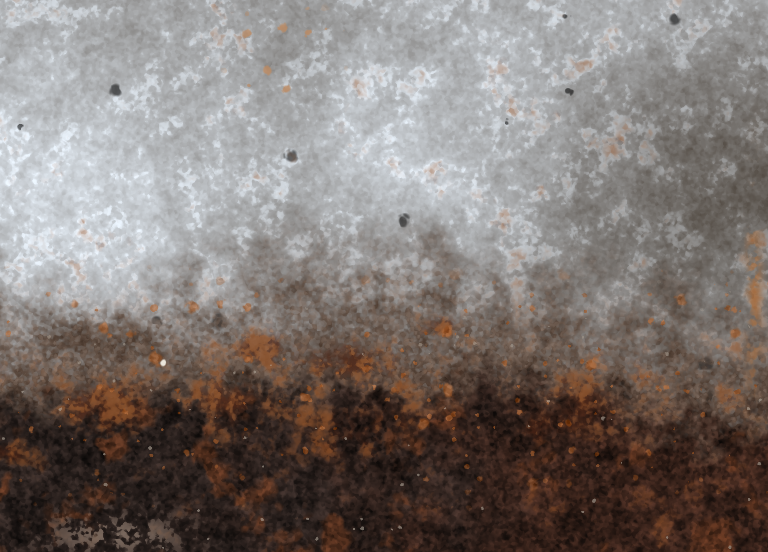
Write a Shadertoy shader that draws this texture.

```glsl
float hash(vec2 p) {
    vec3 q = fract(vec3(p.xyx) * 0.1031);
    q += dot(q, q.yzx + 33.33);
    return fract((q.x + q.y) * q.z);
}

vec2 hash2(vec2 p) {
    return vec2(hash(p), hash(p + 71.7));
}

// Cellular noise: random cell values blended by distance
float cellNoise(vec2 p) {
    vec2 cell = floor(p);
    float total = 0.0, weight = 0.0;
    for (int j = -1; j <= 1; j++)
    for (int i = -1; i <= 1; i++) {
        vec2 id = cell + vec2(i, j);
        vec2 away = id + hash2(id) - p;
        float w = exp(-7.0 * dot(away, away));
        total += w * hash(id + 19.3);
        weight += w;
    }
    return total / weight;
}

// Layered noise centred on zero
float layers(vec2 p, int count, float gain) {
    float sum = 0.0, amp = 1.0;
    for (int i = 0; i < count; i++) {
        sum += amp * (cellNoise(p) - 0.5);
        p = mat2(1.6, 1.2, -1.2, 1.6) * p + 13.7;
        amp *= gain;
    }
    return sum;
}

float glow(vec2 p, vec2 centre, vec2 size) {
    vec2 d = (p - centre) / size;
    return exp(-dot(d, d));
}

// Scattered irregular flecks, one candidate per cell
float flecks(vec2 p, float scale, float chance, float seed) {
    p = p * scale + seed;
    vec2 id = floor(p);
    vec2 d = fract(p) - 0.3 - 0.4 * hash2(id);
    float radius = mix(0.08, 0.28, hash(id + 5.1));
    float ragged = length(d) + 0.16 * (cellNoise(p * 5.0) - 0.5);
    return step(hash(id + 9.7), chance) * (1.0 - smoothstep(radius * 0.5, radius, ragged));
}

// Bare metal brightness from broad pools of light and shade
float metalLight(vec2 uv) {
    float light = 0.645;
    light += 0.17 * glow(uv, vec2(0.08, 0.68), vec2(0.28, 0.27));
    light += 0.14 * glow(uv, vec2(0.56, 0.75), vec2(0.15, 0.24));
    light += 0.05 * glow(uv, vec2(0.78, 1.0), vec2(0.2, 0.15));
    light -= 0.23 * glow(uv, vec2(0.98, 0.62), vec2(0.27, 0.28));
    light -= 0.05 * glow(uv, vec2(0.32, 0.92), vec2(0.12, 0.2));
    return light;
}

// Rust concentrated along the corroded edge
float rustPatches(vec2 uv) {
    const vec3 patches[9] = vec3[9](
        vec3(0.01, 0.18, 0.03), vec3(0.14, 0.26, 0.06), vec3(0.30, 0.27, 0.05),
        vec3(0.48, 0.21, 0.06), vec3(0.70, 0.22, 0.04), vec3(0.76, 0.27, 0.05),
        vec3(0.45, 0.35, 0.05), vec3(0.34, 0.37, 0.03), vec3(0.57, 0.41, 0.03));
    float sum = 0.0;
    for (int i = 0; i < 9; i++) sum += glow(uv, patches[i].xy, patches[i].zz * vec2(1.0, 0.8));
    return sum;
}

void mainImage(out vec4 fragColor, in vec2 fragCoord) {
    vec2 uv = fragCoord / iResolution.xy;
    vec2 p = fragCoord / iResolution.y;
    float broad = layers(p * 5.0, 5, 0.65);
    float mottled = layers(p * 17.0 + 40.0, 4, 0.75);
    float grain = layers(p * 90.0 + 7.0, 2, 0.9);
    float speckle = cellNoise(p * 150.0 + 3.0) - 0.5;

    // Weathered metal
    float light = metalLight(uv) + 0.09 * broad + 0.07 * mottled + 0.07 * grain;
    light += 0.09 * smoothstep(0.15, 0.6, mottled + 0.4 * grain);
    vec3 col = vec3(light) + vec3(-0.10, 0.0, 0.10) * (light - 0.6);
    col *= 1.0 - 0.55 * flecks(p, 16.0, 0.05, 3.0);
    float topRust = glow(uv, vec2(0.37, 0.9), vec2(0.08, 0.11));
    col = mix(col, vec3(0.74, 0.54, 0.38), 0.8 * flecks(p, 28.0, 0.3, 11.0) * smoothstep(0.2, 0.7, topRust));

    // Grainy brown stain creeping up the sheet
    float height = uv.y + 0.02 * sin(uv.x * 7.0 + 1.0) + 0.025 * sin(uv.x * 3.0 - 2.6);
    float stainHeight = height + 0.07 * broad + 0.05 * mottled;
    float stain = 1.0 - smoothstep(0.25, 0.56, stainHeight);
    float coverage = clamp(stain * 1.05 + 1.1 * (grain + speckle) * stain * (1.0 - 0.6 * stain), 0.0, 1.0);
    vec3 stainColor = vec3(0.37, 0.30, 0.255) + 0.13 * grain + 0.06 * mottled;
    col = mix(col, stainColor, coverage);

    // Dark corroded base, blacker to the left and redder to the right
    float crust = 1.0 - smoothstep(0.20, 0.31, height + 0.08 * broad + 0.05 * mottled);
    vec3 crustColor = mix(vec3(0.155, 0.12, 0.11), vec3(0.21, 0.125, 0.095), smoothstep(0.2, 0.75, uv.x + 0.3 * broad));
    crustColor *= 1.0 + 0.45 * mottled + 0.6 * grain;
    col = mix(col, crustColor, crust * 0.96);

    // Red and orange oxide
    float band = glow(uv, vec2(uv.x, 0.29), vec2(1.0, 0.13));
    float patches = rustPatches(uv);
    float oxide = smoothstep(0.25, 1.1, patches * 0.75 + band * 0.25 + 0.7 * mottled + 0.35 * broad);
    vec3 oxideColor = mix(vec3(0.30, 0.14, 0.08), vec3(0.54, 0.30, 0.14), smoothstep(-0.3, 0.6, mottled + grain));
    col = mix(col, oxideColor, 0.8 * oxide);
    float baseRust = smoothstep(0.25, 0.65, layers(p * 9.0 + 90.0, 4, 0.7)) * crust;
    col = mix(col, vec3(0.39, 0.21, 0.12) * (1.0 + 0.5 * grain), 0.7 * baseRust);
    float rustZone = smoothstep(0.02, 0.2, uv.y) * (1.0 - smoothstep(0.42, 0.55, uv.y));
    float orange = max(flecks(p, 19.0, 0.16, 23.0), flecks(p, 42.0, 0.13, 31.0));
    col = mix(col, vec3(0.65, 0.36, 0.16) + 0.2 * grain, 0.65 * orange * rustZone);
    float sideRust = glow(uv, vec2(0.982, 0.46), vec2(0.01, 0.17)) * smoothstep(-0.1, 0.35, mottled);
    col = mix(col, vec3(0.65, 0.40, 0.20), 0.75 * sideRust);

    // Pale chips and worn scabs
    float chips = flecks(p, 60.0, 0.035, 47.0) * (1.0 - smoothstep(0.3, 0.6, uv.y));
    col = mix(col, vec3(0.68, 0.64, 0.59), 0.6 * chips);
    float scab = glow(uv, vec2(0.15, 0.03), vec2(0.09, 0.04)) * smoothstep(0.05, 0.5, mottled + grain);
    col = mix(col, vec3(0.55, 0.48, 0.43), 0.75 * scab);
    float chip = length((p - vec2(0.296, 0.342)) * vec2(1.2, 1.0)) + 0.004 * mottled;
    col = mix(col, vec3(0.92, 0.90, 0.86), 1.0 - smoothstep(0.005, 0.009, chip));

    fragColor = vec4(clamp(col, 0.0, 1.0), 1.0);
}
```
